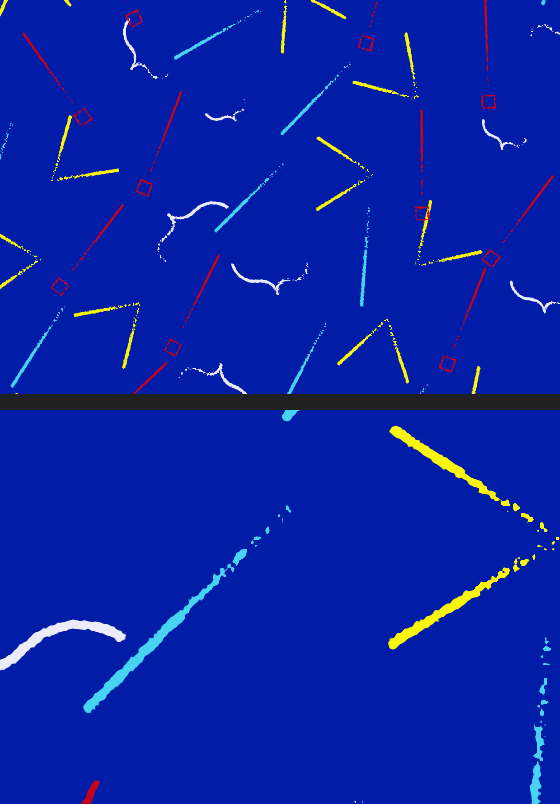
Top: the whole. Bottom: its middle third, enlarged.
Reproduce this pattern procedurally as a Shadertoy shader.

```glsl
const vec3 GROUND = vec3(0.005, 0.112, 0.66);
const vec3 CYAN   = vec3(0.28, 0.83, 0.95);
const vec3 YELLOW = vec3(0.98, 0.96, 0.04);
const vec3 RED    = vec3(0.77, 0.01, 0.12);
const vec3 WHITE  = vec3(0.92, 0.92, 0.98);

// Lengths are fractions of the canvas height
const float CELL = 0.215;
const float GRID_TILT = 0.24;
const float JITTER = 0.16;
const float GRAIN_FREQ = 310.0;
const float LINE_HALF = 0.122;
const float ARM_LENGTH = 0.167;
const float ARM_ANGLE = 0.57;
const float SQUARE_HALF = 0.0155;
const float BOLD = 0.0046;
const float FINE = 0.0034;
const float TAU = 6.2831853;

float hash(vec2 p) {
    vec3 q = fract(p.xyx * 0.1031);
    q += dot(q, q.yzx + 33.33);
    return fract((q.x + q.y) * q.z);
}

float noise(vec2 p) {
    vec2 i = floor(p), f = fract(p);
    f = f * f * (3.0 - 2.0 * f);
    vec2 e = vec2(0.0, 1.0);
    return mix(mix(hash(i), hash(i + e.yx), f.x),
               mix(hash(i + e.xy), hash(i + e.yy), f.x), f.y);
}

// Expresses p in axes turned by the given angle
vec2 turn(vec2 p, float angle) {
    float c = cos(angle), s = sin(angle);
    return vec2(c * p.x + s * p.y, c * p.y - s * p.x);
}

// Distance to a segment, and position along it from a (0) to b (1)
vec2 segment(vec2 p, vec2 a, vec2 b) {
    vec2 ab = b - a;
    float h = clamp(dot(p - a, ab) / dot(ab, ab), 0.0, 1.0);
    return vec2(length(p - a - ab * h), h);
}

// Curly brace: inner arcs meet in a cusp, outer arcs form the hooks
vec2 brace(vec2 p) {
    const float INNER = 0.035, FLAT = 0.02, OUTER = 0.045;
    const float SPAN = INNER + FLAT + OUTER;
    p.x += 0.25 * p.y;
    float h = clamp(0.5 + 0.5 * p.x / SPAN, 0.0, 1.0);
    p.x = abs(p.x);
    float d = abs(p.y);
    if (p.x < INNER) {
        d = p.y > INNER ? length(p - vec2(0.0, INNER))
                        : abs(length(p - vec2(INNER)) - INNER);
    } else if (p.x > INNER + FLAT) {
        d = p.y < -OUTER ? length(p - vec2(SPAN, -OUTER))
                         : abs(length(p - vec2(INNER + FLAT, -OUTER)) - OUTER);
    }
    return vec2(d, h);
}

// Chalk coverage: the start is thin and crumbly, the end full
float chalk(vec2 path, float halfWidth, float grain) {
    float body = smoothstep(0.0, 0.7, path.y);
    float width = halfWidth * mix(0.45, 1.0, body);
    float crumble = halfWidth * mix(2.6, 0.5, body) * (grain - 0.3);
    float edge = 0.6 / iResolution.y;
    return 1.0 - smoothstep(-edge, edge, path.x - width + crumble);
}

// One motif around the origin: colour and coverage
vec4 motif(vec2 p, float kind, float seed, float grain) {
    if (kind < 0.5) {
        p = turn(p, mix(0.45, 1.75, seed));
        vec2 line = segment(p, vec2(LINE_HALF, 0.0), vec2(-LINE_HALF, 0.0));
        return vec4(CYAN, chalk(line, BOLD, grain));
    }
    if (kind < 1.5) {
        p = turn(p, seed * TAU);
        vec2 tip = vec2(-0.085, 0.0);
        vec2 arm = ARM_LENGTH * vec2(cos(ARM_ANGLE), sin(ARM_ANGLE));
        vec2 line = segment(vec2(p.x, abs(p.y)), tip, tip + arm);
        return vec4(YELLOW, chalk(line, BOLD, grain));
    }
    if (kind < 2.5) {
        p = turn(p, mix(0.35, 2.3, seed));
        vec2 line = segment(p, vec2(-0.082, 0.0), vec2(0.135, 0.0));
        vec2 q = abs(p + vec2(0.125, 0.0));
        vec2 square = vec2(abs(max(q.x, q.y) - SQUARE_HALF), 0.4);
        return vec4(RED, max(chalk(line, FINE, grain), chalk(square, FINE, grain)));
    }
    p = turn(p, seed * TAU);
    float size = mix(0.45, 1.15, fract(seed * 7.31));
    vec2 curve = brace(p / size);
    curve.x *= size;
    return vec4(WHITE, chalk(curve, BOLD * mix(0.6, 1.0, size), grain));
}

void mainImage(out vec4 fragColor, in vec2 fragCoord) {
    vec2 uv = fragCoord / iResolution.y;
    vec2 grid = turn(uv, GRID_TILT) / CELL + 20.0;
    float grain = noise(uv * GRAIN_FREQ);
    vec3 color = GROUND;

    // Long and compact motifs alternate like a checkerboard
    for (int y = -1; y <= 1; y++)
    for (int x = -1; x <= 1; x++) {
        vec2 id = floor(grid) + vec2(x, y);
        vec2 shift = vec2(hash(id + 3.7), hash(id + 51.3)) - 0.5;
        vec2 local = (grid - id - 0.5 - JITTER * shift) * CELL;
        float kind = mod(id.x + id.y + 2.0 * floor(id.y * 0.5), 4.0);
        vec4 ink = motif(turn(local, -GRID_TILT), kind, hash(id + 17.9), grain);
        color = mix(color, ink.rgb, ink.a);
    }
    fragColor = vec4(color, 1.0);
}
```
